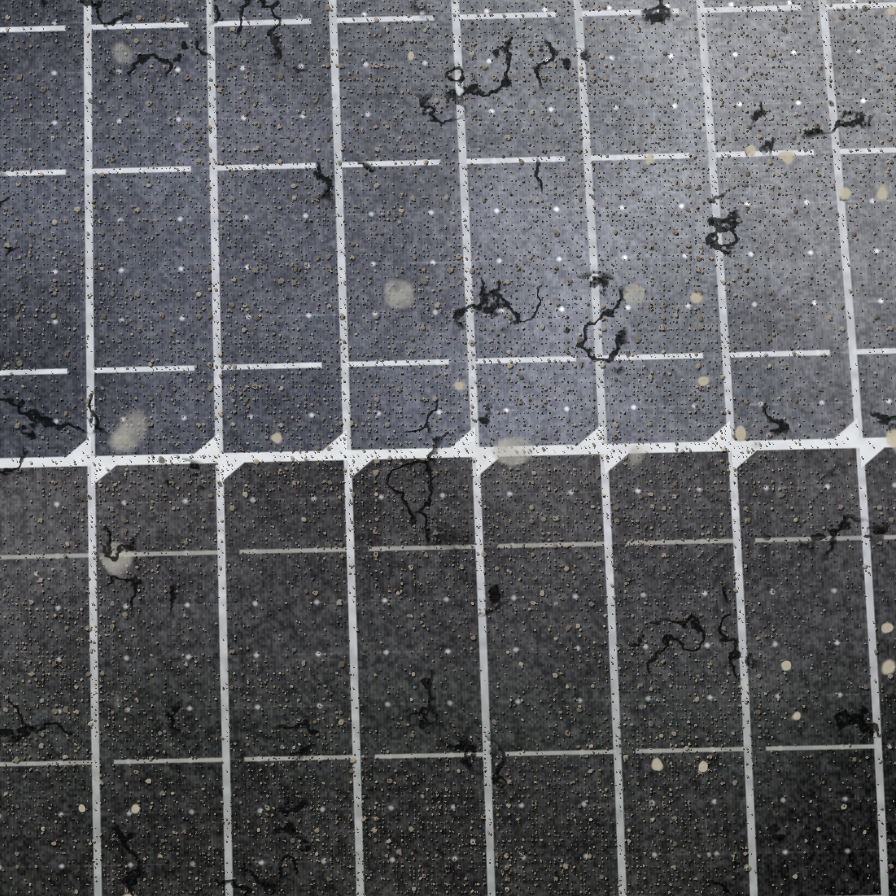
Reproduce this texture procedurally as a WebGL 1 fragment shader.

```glsl
precision highp float;
// Dusty solar panel: slanted cell grid with chamfered corners, busbars, grit and stains.

uniform vec2 u_resolution;

float hash(vec2 p) {
  return fract(sin(dot(p, vec2(127.1, 311.7))) * 43758.5453);
}

float noise(vec2 p) {
  vec2 i = floor(p), f = fract(p);
  f = f * f * (3.0 - 2.0 * f);
  return mix(mix(hash(i), hash(i + vec2(1, 0)), f.x),
             mix(hash(i + vec2(0, 1)), hash(i + vec2(1, 1)), f.x), f.y);
}

float fbm(vec2 p) {
  float sum = 0.0, amp = 0.5;
  for (int i = 0; i < 5; i++) {
    sum += amp * noise(p);
    p = p * 2.03 + 17.3;
    amp *= 0.5;
  }
  return sum;
}

// Soft-edged fill of a signed distance
float fill(float d) {
  float soft = max(0.0013, 0.7 / u_resolution.y);
  return 1.0 - smoothstep(-soft, soft, d);
}

// One irregular grain per occupied grid cell: x = coverage, y = random tint
vec2 grains(vec2 p, float count, float density, float radius) {
  vec2 q = p * count, id = floor(q);
  vec2 center = 0.35 + 0.3 * vec2(hash(id + 3.7), hash(id + 9.1));
  float r = radius * (0.5 + 0.5 * hash(id + 5.3));
  float d = length(fract(q) - center) + 0.16 * (noise(q * 5.0) - 0.5);
  float present = step(hash(id + 1.9), density);
  return vec2(present * (1.0 - smoothstep(r * 0.6, r * 1.3, d)), hash(id + 7.7));
}

void main() {
  vec2 p = gl_FragCoord.xy / u_resolution;
  float t = 1.0 - p.y;

  // Perspective grid: u runs across a cell, w is the offset below the main seam
  float pitch = 0.1367 + 0.0155 * t - 0.0058 * t * t;
  float k = (p.x - 0.0977 - 0.0039 * t - 0.0078 * t * t) / pitch;
  float u = fract(k);
  float w = t + p.x * (0.028 - 0.009 * t) - 0.517;
  float lower = step(0.0, w);
  float a = abs(w) * mix(1.04, 1.0, lower);
  vec2 cell = vec2(floor(k), lower);

  // Cell surface: blue-grey above the seam, near black toward the lower right
  float cloud = fbm(p * 5.0 + 2.0) - 0.48;
  vec3 upperColor = mix(vec3(0.40, 0.415, 0.465), vec3(0.53, 0.535, 0.55),
                        smoothstep(0.5, 1.3, p.x * 0.7 + p.y * 0.6));
  upperColor *= 1.0 - 0.3 * smoothstep(0.45, 0.0, length((p - vec2(0.0, 0.55)) * vec2(1.0, 1.4)));
  upperColor *= 1.0 - 0.3 * smoothstep(0.3, 0.0, length(p - vec2(0, 1)));
  vec3 lowerColor = mix(vec3(0.31, 0.31, 0.32), vec3(0.16, 0.165, 0.16), smoothstep(0.55, 1.0, t));
  lowerColor *= 1.0 - 0.35 * smoothstep(0.7, 1.0, p.x) * smoothstep(0.6, 1.0, t);
  vec3 color = mix(upperColor, lowerColor, lower);
  color *= 1.0 + 0.7 * cloud + 0.14 * (hash(cell + 40.0) - 0.5);

  // Fine dust film and faint conductor fingers
  color += (noise(p * 330.0) - 0.5) * 0.13 + (noise(p * 140.0) - 0.5) * 0.10;
  color += 0.012 * sin(u * 251.3);
  float row = (fract((a - 0.105) / 0.0577 + 0.5) - 0.5) * 0.0577;
  color += 0.09 * fill(abs(row) - 0.0007) * noise(p * 35.0);
  vec2 dotOffset = vec2((fract(u * 2.1 - 0.03) - 0.5) * pitch / 2.1, row);
  color += 0.38 * (1.0 - smoothstep(0.001, 0.0045, length(dotOffset)));

  // Busbars: start at the left edge above the seam, end at the right edge below it
  float busDist = min(abs(a - 0.105), min(abs(a - 0.336), abs(a - 0.503)));
  float span = mix(abs(u - 0.41) - 0.41, 0.57 - abs(u - 0.57) - 0.44, lower);
  span = mix(span, abs(u - 0.57) - 0.43, lower);
  float bus = fill(max(busDist - mix(0.0031, 0.0024, lower), span * pitch));
  vec3 busColor = mix(vec3(0.87, 0.88, 0.9), vec3(0.64, 0.64, 0.62), lower);
  color = mix(color, busColor, bus * (0.82 + 0.18 * noise(p * 90.0)));

  // White gaps between cells and triangles at the chamfered corners
  float side = abs(fract(k + 0.5) - 0.5) * pitch;
  float gap = fill(side - 0.0044);
  float corner = mix(1.0 - u, u, lower) * pitch * 0.8 + abs(w) - 0.028;
  float seam = max(fill(abs(w) - 0.0056), fill(corner * 0.78));
  vec3 gapColor = mix(vec3(0.85, 0.86, 0.88), vec3(0.70, 0.71, 0.71), smoothstep(0.05, 0.4, w));
  color = mix(color, gapColor - 0.12 * noise(p * 110.0), gap * 0.95);
  color = mix(color, vec3(0.9, 0.91, 0.92) - 0.06 * noise(p * 80.0), seam);

  // Grit in three sizes, each grain with a small shadow
  float patches = smoothstep(0.3, 0.65, fbm(p * 4.0 + 31.0));
  for (int i = 0; i < 3; i++) {
    float n = float(i);
    float count = 75.0 + 65.0 * n;
    float density = (0.12 + 0.09 * n) * (0.35 + patches);
    vec2 q = p + n * 4.37;
    vec2 shadow = grains(q + vec2(-0.0012, 0.0018), count, density, 0.25);
    vec2 grit = grains(q, count, density, 0.24);
    vec3 gritColor = mix(vec3(0.43, 0.39, 0.33), vec3(0.76, 0.71, 0.62), grit.y);
    color *= 1.0 - 0.5 * shadow.x;
    color = mix(color, gritColor, grit.x * (0.75 - 0.12 * n));
  }

  // Pale stains, stray pebbles and dark scratches
  vec2 stain = grains(p + vec2(0.07, 0.13), 7.0, 0.24, 0.13);
  color = mix(color, vec3(0.70, 0.69, 0.65), stain.x * (0.35 + 0.5 * noise(p * 100.0)));
  vec2 pebble = grains(p + 0.51, 19.0, 0.07, 0.14);
  color = mix(color, vec3(0.77, 0.73, 0.65), pebble.x * 0.85);
  float scratch = 1.0 - smoothstep(0.01, 0.05, abs(fbm(p * 24.0) - 0.48));
  color *= 1.0 - 0.7 * scratch * smoothstep(0.74, 0.82, noise(p * 15.0 + 8.0));

  gl_FragColor = vec4(clamp(color, 0.0, 1.0), 1.0);
}
```
